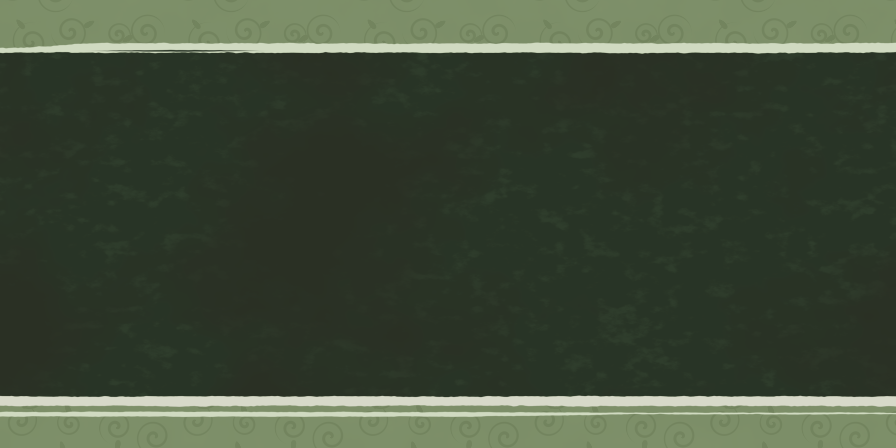
A Shadertoy shader for this background:

```glsl
#define GREEN vec3(0.490, 0.560, 0.410)
#define SCROLL vec3(0.440, 0.508, 0.360)
#define DARK_GREEN vec3(0.158, 0.204, 0.148)
#define DARK_BROWN vec3(0.166, 0.188, 0.142)
#define PAINT_TOP vec3(0.815, 0.855, 0.755)
#define PAINT_LOW vec3(0.845, 0.850, 0.790)
#define PANEL_LOW 0.1150
#define PANEL_HIGH 0.8825
#define ROUGHNESS 0.0035
#define CURL_CELL 0.098
#define TILE_CELLS 4.0

float hash(vec2 p) {
    vec3 q = fract(vec3(p.xyx) * 0.1031);
    q += dot(q, q.yzx + 33.33);
    return fract((q.x + q.y) * q.z);
}

float noise(vec2 p) {
    vec2 i = floor(p), f = fract(p);
    f = f * f * (3.0 - 2.0 * f);
    return mix(mix(hash(i), hash(i + vec2(1, 0)), f.x),
               mix(hash(i + vec2(0, 1)), hash(i + vec2(1, 1)), f.x), f.y);
}

float fbm(vec2 p) {
    float sum = 0.0, gain = 0.5;
    for (int i = 0; i < 5; i++) {
        sum += gain * noise(p);
        p = mat2(1.6, 1.2, -1.2, 1.6) * p + 7.3;
        gain *= 0.5;
    }
    return sum;
}

// Ragged brush outline, different for each seed
float ragged(float x, float seed) {
    float wave = noise(vec2(x * 9.0, seed)) - 0.5;
    float bristle = noise(vec2(x * 55.0, seed + 20.0)) - 0.5;
    float grain = noise(vec2(x * 150.0, seed + 40.0)) - 0.5;
    return ROUGHNESS * (0.5 * wave + 0.55 * bristle + 0.3 * grain);
}

float band(float y, float low, float high, float soft) {
    return smoothstep(low - soft, low + soft, y)
         * (1.0 - smoothstep(high - soft, high + soft, y));
}

// One tapering spiral with a leaf on its outer end
float curl(vec2 p, float radius, float spin, float soft) {
    float r = length(p), angle = atan(p.y, p.x) + spin;
    float pitch = radius * 0.55;
    float arm = abs(fract(r / pitch - angle / 6.28318) - 0.5) * pitch;
    float width = 0.0012 + 0.0035 * (1.0 - r / radius);
    float line = 1.0 - smoothstep(width - soft, width + soft, arm);
    line *= 1.0 - smoothstep(radius - soft, radius + soft, r);
    vec2 q = mat2(cos(spin), -sin(spin), sin(spin), cos(spin)) * p;
    q -= vec2(radius * 1.05, 0.008);
    float leaf = length(q * vec2(1.0, 2.2 + 45.0 * q.x)) - 0.013;
    return max(line, 1.0 - smoothstep(-soft, soft, leaf));
}

// Repeating scrollwork: jittered curls of either handedness
float scrollwork(vec2 p, float soft) {
    vec2 cell = floor(p / CURL_CELL);
    float ink = 0.0;
    for (int j = -1; j <= 1; j++)
    for (int i = -1; i <= 1; i++) {
        vec2 id = cell + vec2(i, j);
        vec2 key = mod(id, TILE_CELLS) + 3.0;
        vec2 jitter = vec2(hash(key), hash(key + 17.0)) - 0.5;
        vec2 q = p - (id + 0.5 + 0.55 * jitter) * CURL_CELL;
        q.x *= hash(key + 31.0) < 0.5 ? -1.0 : 1.0;
        float radius = mix(0.027, 0.048, hash(key + 47.0));
        ink = max(ink, curl(q, radius, 6.28318 * hash(key + 59.0), soft));
    }
    return ink;
}

void mainImage(out vec4 fragColor, in vec2 fragCoord) {
    vec2 p = fragCoord / iResolution.y;
    float soft = 0.75 / iResolution.y;

    // Patterned green borders
    vec3 color = mix(GREEN, SCROLL, 0.8 * scrollwork(p, soft));
    color += 0.012 * (fbm(p * 14.0) - 0.5);

    // Dark panel with faint mottling and fine scratches
    float cloud = smoothstep(0.3, 0.65, fbm(p * vec2(3.0, 3.5) + 4.0));
    vec3 dark = mix(DARK_BROWN, DARK_GREEN, cloud);
    float scratch = smoothstep(0.52, 0.8, fbm(p * vec2(32.0, 55.0)));
    dark += vec3(0.025, 0.035, 0.024) * scratch * cloud;
    float low = PANEL_LOW + ragged(p.x, 3.0);
    float high = PANEL_HIGH + ragged(p.x, 7.0);
    color = mix(color, dark, band(p.y, low, high, soft));

    // Upper stroke, thin at its left end and split by a dark streak
    float topEdge = mix(0.893, 0.9035, smoothstep(0.0, 0.24, p.x));
    float stroke = band(p.y, high, topEdge + ragged(p.x, 11.0), soft);
    color = mix(color, PAINT_TOP, stroke);
    float streakWidth = 0.0018 * smoothstep(0.15, 0.4, p.x)
                      * (1.0 - smoothstep(0.4, 0.64, p.x));
    float streakY = 0.8865 + 0.3 * ragged(p.x, 13.0);
    float streak = band(p.y, streakY - streakWidth, streakY + streakWidth, soft);
    color = mix(color, dark, streak * smoothstep(0.0, 0.0008, streakWidth));

    // Lower thick stroke
    float under = 0.0938 + ragged(p.x, 17.0);
    color = mix(color, PAINT_LOW, band(p.y, under, low, soft));

    // Lower thin stroke, narrowing to the right
    float taper = smoothstep(0.95, 1.5, p.x);
    float thinLow = mix(0.0700, 0.0755, taper) + 0.6 * ragged(p.x, 23.0);
    float thinHigh = mix(0.0805, 0.0790, taper) + 0.6 * ragged(p.x, 29.0);
    color = mix(color, PAINT_TOP, band(p.y, thinLow, thinHigh, soft));

    fragColor = vec4(color, 1.0);
}
```
